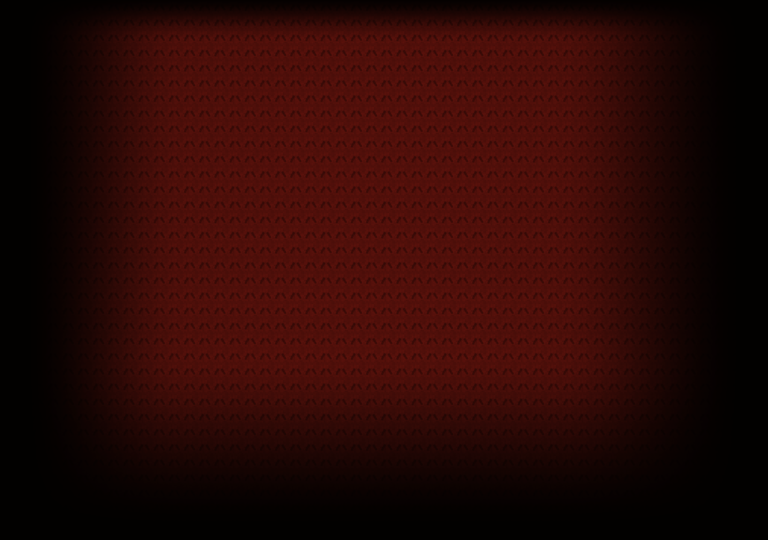
This background is drawn by a Shadertoy shader. Its source:

```glsl
// Dark red woven wallpaper with fine repeated motifs, fading to black at the edges.

const vec3  CLOTH_RED   = vec3(0.325, 0.062, 0.040);
const vec3  SHADOW      = vec3(0.008, 0.002, 0.000);
const float TILE_ROWS   = 35.6;   // motif rows over the canvas height
const float THREADS     = 10.0;   // weave cells along one tile
const float WEAVE_DEPTH = 0.20;
const float MOTIF_DEPTH = 0.30;
const float BAND_DEPTH  = 0.05;
const vec2  FADE_LEFT   = vec2(0.03, 0.24);
const vec2  FADE_RIGHT  = vec2(0.03, 0.28);
const vec2  FADE_BOTTOM = vec2(0.02, 0.36);
const vec2  FADE_TOP    = vec2(-0.01, 0.08);

float hash(vec2 p) {
    return fract(sin(dot(p, vec2(127.1, 311.7))) * 43758.5453);
}

// Value noise that repeats after the given period.
float tiledNoise(vec2 p, float period) {
    vec2 cell = floor(p);
    vec2 f = smoothstep(0.0, 1.0, fract(p));
    vec2 a = mod(cell, period);
    vec2 b = mod(cell + 1.0, period);
    return mix(mix(hash(a), hash(vec2(b.x, a.y)), f.x),
               mix(hash(vec2(a.x, b.y)), hash(b), f.x), f.y);
}

// Small dark mark: a pair of slanted strokes mirrored about the tile centre.
float motif(vec2 tile, float blur) {
    vec2 p = fract(tile) - 0.5;
    p.x = abs(p.x);
    float along = clamp(dot(p - vec2(0.22, 0.0), vec2(0.5, 0.866)), -0.16, 0.16);
    float stroke = length(p - vec2(0.22, 0.0) - along * vec2(0.5, 0.866));
    return 1.0 - smoothstep(0.05 - blur, 0.09 + blur, stroke);
}

float fade(vec2 range, float d) {
    return smoothstep(range.x, range.y, d);
}

void mainImage(out vec4 fragColor, in vec2 fragCoord) {
    vec2 uv = fragCoord / iResolution.xy;
    vec2 fromTop = vec2(fragCoord.x, iResolution.y - fragCoord.y) / iResolution.y;
    vec2 tile = fromTop * TILE_ROWS;
    float pixel = TILE_ROWS / iResolution.y;

    // Weave, motifs and faint broad bands
    float weave = tiledNoise(tile * THREADS, THREADS) - 0.5;
    float bands = tiledNoise(vec2(0.5, fromTop.y * 18.0), 32.0) - 0.5;
    float cloth = 1.0 + WEAVE_DEPTH * weave + BAND_DEPTH * bands;
    cloth -= MOTIF_DEPTH * motif(tile, 0.5 * pixel);

    // Uneven fade toward each edge
    float light = fade(FADE_LEFT, uv.x) * fade(FADE_RIGHT, 1.0 - uv.x)
                * fade(FADE_BOTTOM, uv.y) * fade(FADE_TOP, 1.0 - uv.y);
    light *= 1.0 - 0.8 * (uv.x - 0.5) * (uv.x - 0.5);

    fragColor = vec4(mix(SHADOW, CLOTH_RED * cloth, light), 1.0);
}
```
